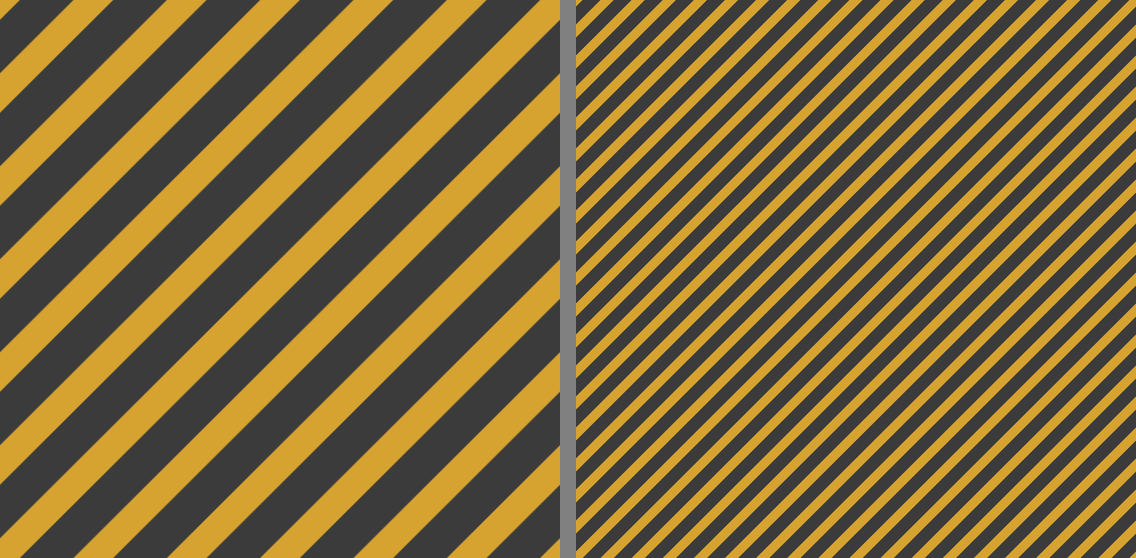
Left: one tile. Right: repeated 3 by 3.
Write a Shadertoy shader that draws this pattern.

```glsl
#define REPEATS 6.0
#define STRIPE_SHARE 0.425
#define STRIPE_COLOR vec3(0.84, 0.64, 0.19)
#define GROUND_COLOR vec3(0.23, 0.23, 0.23)

// Coverage of a stripe centred on every whole value of phase
float stripeMask(float phase) {
    float centreDistance = abs(fract(phase + 0.5) - 0.5);
    float edgeDistance = centreDistance - 0.5 * STRIPE_SHARE;
    float pixelWidth = fwidth(phase);
    return clamp(0.5 - edgeDistance / pixelWidth, 0.0, 1.0);
}

void mainImage(out vec4 fragColor, in vec2 fragCoord) {
    vec2 uv = fragCoord / iResolution.xy;

    // Rising diagonals; whole repeats on both axes keep the tile seamless
    float phase = REPEATS * (uv.x - uv.y);

    vec3 color = mix(GROUND_COLOR, STRIPE_COLOR, stripeMask(phase));
    fragColor = vec4(color, 1.0);
}
```
